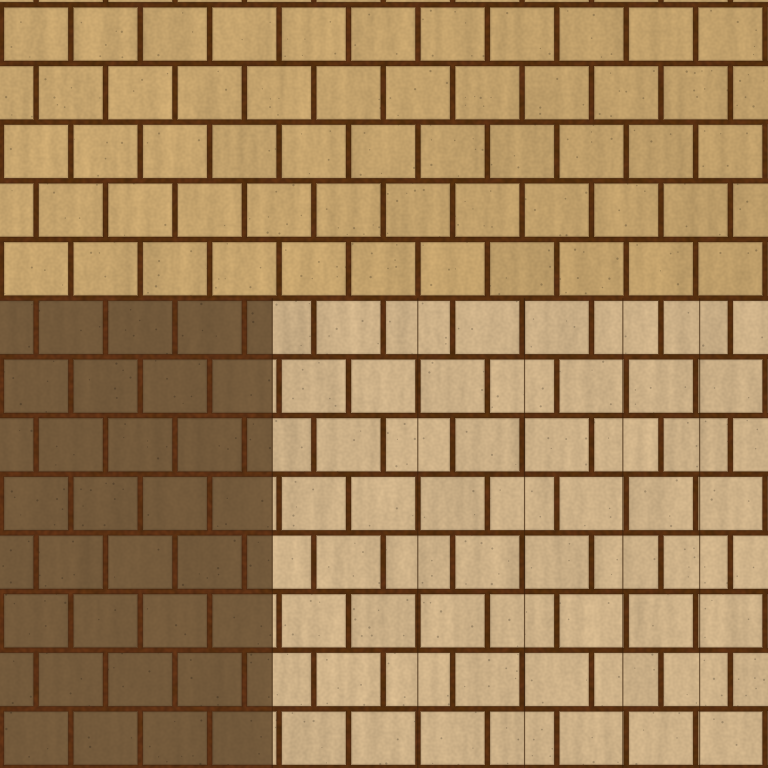
A WebGL 2 fragment shader for this pattern:

```glsl
#version 300 es
precision highp float;
// Running-bond wall of cardboard blocks with dark brown joints: a gold upper
// band, a shaded lower-left panel and a pale lower-right panel with thin seams.
// Joints are distances to a staggered grid; gradient noise adds flutes and grain.

#define ROW_HEIGHT 0.0764
#define COL_WIDTH 0.0904
#define GRID_ORIGIN vec2(0.0018, 0.0006)
#define JOINT_WIDTH 0.0070
#define BAND_Y 0.6118
#define PANEL_X 0.3545
#define SEAM_WIDTH 0.0014
#define FLUTE_AMOUNT 0.075
#define GRAIN_AMOUNT 0.055
#define BLOCK_VARIATION 0.035
#define SPECK_CHANCE 0.10

uniform vec2 u_resolution;
out vec4 fragColor;

const vec3 GOLD = vec3(0.76, 0.63, 0.42);
const vec3 PALE = vec3(0.80, 0.69, 0.53);
const vec3 SHADE = vec3(0.45, 0.35, 0.23);
const vec3 JOINT = vec3(0.32, 0.18, 0.05);
const vec3 JOINT_RED = vec3(0.36, 0.19, 0.08);
const vec3 SEAM = vec3(0.30, 0.21, 0.12);
const float SEAMS[4] = float[](0.544, 0.683, 0.811, 0.911);

float hash(vec2 p) {
  vec3 q = fract(vec3(p.xyx) * 0.1031);
  q += dot(q, q.yzx + 33.33);
  return fract((q.x + q.y) * q.z);
}

vec2 gradient(vec2 cell) {
  float angle = 6.2832 * hash(cell);
  return vec2(cos(angle), sin(angle));
}

// Gradient noise, roughly -0.7 to 0.7
float noise(vec2 p) {
  vec2 i = floor(p), f = fract(p);
  vec2 u = f * f * f * (f * (f * 6.0 - 15.0) + 10.0);
  vec2 e = vec2(0.0, 1.0);
  float low = mix(dot(gradient(i), f), dot(gradient(i + e.yx), f - e.yx), u.x);
  float high = mix(dot(gradient(i + e), f - e), dot(gradient(i + 1.0), f - 1.0), u.x);
  return mix(low, high, u.y);
}

// Coverage of a line, given the distance to its centre
float line(float d, float width, float aa) {
  return 1.0 - smoothstep(-aa, aa, d - 0.5 * width);
}

// Small scattered fibres, at most one per cell
float specks(vec2 p, float aa) {
  vec2 g = p * 90.0, cell = floor(g);
  vec2 centre = 0.25 + 0.5 * vec2(hash(cell + 3.1), hash(cell + 7.7));
  float radius = mix(0.05, 0.13, hash(cell + 11.3));
  float dotMask = 1.0 - smoothstep(-90.0 * aa, 90.0 * aa, length(g - cell - centre) - radius);
  return dotMask * step(hash(cell + 19.9), SPECK_CHANCE);
}

void main() {
  vec2 uv = gl_FragCoord.xy / u_resolution;
  float aa = 0.75 / min(u_resolution.x, u_resolution.y);

  // Staggered grid
  vec2 grid = (uv - GRID_ORIGIN) / vec2(COL_WIDTH, ROW_HEIGHT);
  float row = floor(grid.y);
  grid.x -= 0.5 * mod(row, 2.0);
  vec2 block = vec2(floor(grid.x), row) + 40.0;
  vec2 toJoint = abs(fract(grid + 0.5) - 0.5) * vec2(COL_WIDTH, ROW_HEIGHT);
  float jointDist = min(toJoint.x, toJoint.y);

  // Panels
  float upper = smoothstep(-aa, aa, uv.y - BAND_Y);
  float right = smoothstep(-aa, aa, uv.x - PANEL_X);
  float shaded = (1.0 - upper) * (1.0 - right);
  vec3 color = mix(mix(SHADE, PALE, right), GOLD, upper);
  color *= 1.0 + upper * 0.05 * (0.5 - uv.x);

  // Cardboard: vertical flutes, broad mottling, grain and specks
  float flutes = noise(vec2(uv.x * 75.0, uv.y * 5.0 + row * 0.4))
               + 0.6 * noise(vec2(uv.x * 24.0 + 50.0, uv.y * 3.0));
  float grain = noise(uv * 230.0) + 0.7 * noise(uv * vec2(110.0, 60.0) + 70.0);
  float texture_ = FLUTE_AMOUNT * flutes + GRAIN_AMOUNT * grain
                 + BLOCK_VARIATION * (hash(block) - 0.5);
  color *= 1.0 + texture_ * mix(1.0, 0.7, shaded);
  color *= 1.0 - 0.22 * specks(uv, aa);

  // Soft shadow beside the joints
  color *= 1.0 - 0.10 * (1.0 - smoothstep(0.0, 0.003, jointDist - 0.5 * JOINT_WIDTH));

  // Thin seams and the edge of the shaded panel
  float seam = line(abs(uv.x - PANEL_X), SEAM_WIDTH, aa);
  for (int i = 0; i < 4; i++) seam = max(seam, line(abs(uv.x - SEAMS[i]), SEAM_WIDTH, aa));
  seam *= 1.0 - upper;
  color = mix(color, SEAM, 0.85 * seam);

  // Joints: uneven brown with darker rims
  float tint = clamp(0.4 + noise(uv * 45.0) + 0.5 * shaded, 0.0, 1.0);
  vec3 jointColor = mix(JOINT, JOINT_RED, tint) * (1.0 + 0.2 * noise(uv * 160.0));
  jointColor *= 1.0 - 0.18 * smoothstep(0.2, 0.5, jointDist / JOINT_WIDTH);
  jointColor = mix(jointColor, jointColor * 0.6, 0.6 * seam);
  color = mix(color, jointColor, line(jointDist, JOINT_WIDTH, aa));

  fragColor = vec4(color, 1.0);
}
```
